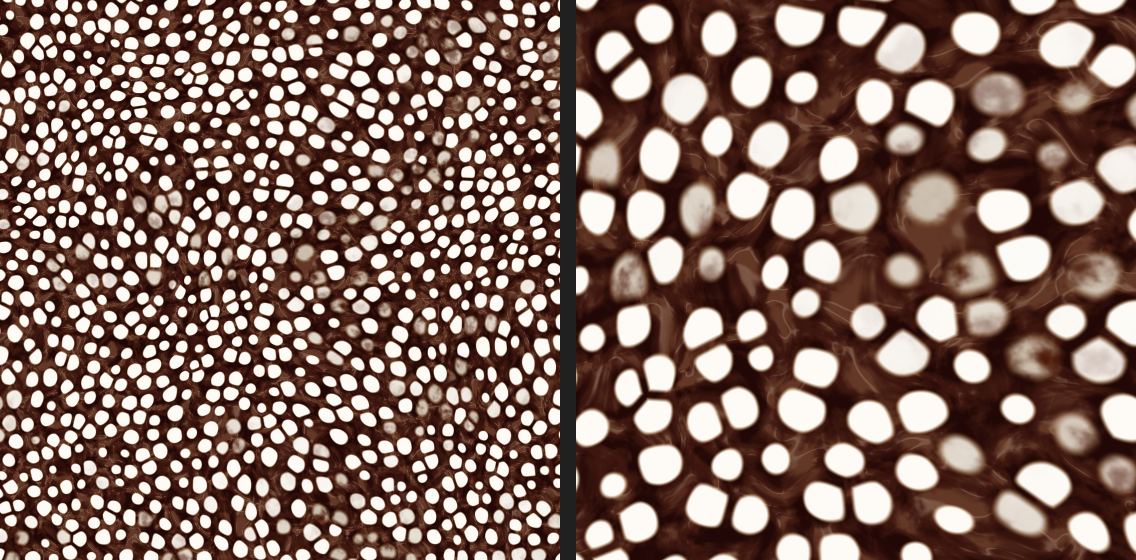
Left: the whole. Right: its middle third, enlarged.
Write a WebGL 1 fragment shader that draws this pattern.

```glsl
precision highp float;
// Pale rounded pores packed closely in a dark red-brown tissue.
// Pores sit on a warped, jittered hexagonal lattice and are clipped by their
// Voronoi borders; layered value noise mottles the tissue and clouds some pores.

uniform vec2 u_resolution;

#define CELLS 27.5        // pores across the canvas
#define JITTER 0.52       // random offset of each pore, in cells
#define WARP 1.6          // slow bending of the lattice, in cells
#define RADIUS_MAX 0.41   // largest pore radius, in cells
#define RADIUS_DROP 0.19  // how much smaller the smallest pore is
#define WALL 0.075        // half of the thinnest wall, in cells
#define SOFTNESS 0.048    // half width of a pore edge, in cells
#define ROW_HEIGHT 0.866

const vec3 PORE = vec3(0.995, 0.985, 0.97);
const vec3 TAN = vec3(0.77, 0.71, 0.64);
const vec3 CLAY = vec3(0.54, 0.41, 0.34);
const vec3 BROWN = vec3(0.39, 0.22, 0.15);
const vec3 MAROON = vec3(0.24, 0.09, 0.06);
const vec3 DARK = vec3(0.13, 0.03, 0.022);

float hash(vec2 p) {
  return fract(sin(dot(p, vec2(127.1, 311.7))) * 43758.5453);
}

vec2 hash2(vec2 p) {
  return vec2(hash(p), hash(p + 57.3));
}

float noise(vec2 p) {
  vec2 i = floor(p), f = fract(p);
  f = f * f * (3.0 - 2.0 * f);
  return mix(mix(hash(i), hash(i + vec2(1.0, 0.0)), f.x),
             mix(hash(i + vec2(0.0, 1.0)), hash(i + 1.0), f.x), f.y);
}

float fbm(vec2 p) {
  float sum = 0.0, weight = 0.5;
  for (int i = 0; i < 4; i++) {
    sum += weight * noise(p);
    p = mat2(1.6, 1.2, -1.2, 1.6) * p + 7.7;
    weight *= 0.5;
  }
  return sum / 0.9375;
}

float smoothMax(float a, float b, float k) {
  float h = max(k - abs(a - b), 0.0) / k;
  return max(a, b) + 0.25 * k * h * h;
}

// Centre of the pore with lattice index id
vec2 poreCentre(vec2 id) {
  vec2 lattice = vec2(id.x + 0.5 * mod(id.y, 2.0), id.y * ROW_HEIGHT);
  return lattice + JITTER * (hash2(id) - 0.5);
}

// Signed distance to the pore around p; also returns its lattice index
float poreDistance(vec2 p, out vec2 nearestId) {
  vec2 base = floor(vec2(p.x - 0.25, p.y / ROW_HEIGHT) + 0.5);
  vec2 toNearest = vec2(9.0);
  nearestId = base;
  for (int j = -2; j <= 2; j++) {
    for (int i = -2; i <= 2; i++) {
      vec2 id = base + vec2(float(i), float(j));
      vec2 v = poreCentre(id) - p;
      if (dot(v, v) < dot(toNearest, toNearest)) {
        toNearest = v;
        nearestId = id;
      }
    }
  }
  float border = 9.0;
  for (int j = -2; j <= 2; j++) {
    for (int i = -2; i <= 2; i++) {
      vec2 v = poreCentre(base + vec2(float(i), float(j))) - p;
      vec2 gap = v - toNearest;
      if (dot(gap, gap) > 0.0001)
        border = min(border, dot(0.5 * (v + toNearest), normalize(gap)));
    }
  }
  // Slightly squashed, uneven disc
  vec2 rnd = hash2(nearestId + 19.1);
  float angle = 6.2832 * rnd.x;
  float along = dot(toNearest, vec2(cos(angle), sin(angle)));
  float d = sqrt(dot(toNearest, toNearest) + 0.3 * rnd.x * along * along);
  d += 0.08 * (noise(p * 2.6) - 0.5);
  float radius = RADIUS_MAX - RADIUS_DROP * rnd.y * rnd.y;
  return smoothMax(d - radius, WALL - border, 0.1);
}

void main() {
  float size = min(u_resolution.x, u_resolution.y);
  vec2 p = gl_FragCoord.xy / size * CELLS;
  p += WARP * (vec2(noise(p * 0.15), noise(p * 0.15 + 40.0)) - 0.5);

  vec2 id;
  float d = poreDistance(p, id);

  // Tissue: dark beside the pores, browner in wide gaps, with fine fibres
  vec2 bend = vec2(noise(p * 1.3), noise(p * 1.3 + 23.0));
  float mottle = fbm(p * 2.7 + 2.0 * bend) + 0.4 * max(d - 0.06, 0.0);
  vec3 tissue = mix(DARK, MAROON, smoothstep(0.3, 0.56, mottle));
  tissue = mix(tissue, BROWN, smoothstep(0.54, 0.78, mottle));
  float fibre = 1.0 - abs(2.0 * noise(p * vec2(3.4, 4.6) + 4.0 * bend) - 1.0);
  float glint = smoothstep(0.78, 1.0, fibre) * smoothstep(0.5, 0.75, mottle);
  tissue = mix(tissue, CLAY, 0.65 * glint);

  // Clouded pores gather in loose patches
  float haze = 0.55 * noise(id * 0.24 + 11.0) + 0.45 * hash(id + 71.7);
  haze = smoothstep(0.63, 0.86, haze);
  float cloud = fbm(p * 2.2 + 31.0);
  vec3 clouded = mix(CLAY, TAN, smoothstep(0.3, 0.6, cloud));
  clouded = mix(BROWN, clouded, smoothstep(0.2, 0.45, cloud));
  vec3 pore = mix(PORE, clouded, haze * (1.25 - 0.6 * cloud));

  // Warm, soft edge
  float edge = max(SOFTNESS * (1.0 + 1.5 * haze), 0.7 * CELLS / size);
  float cover = 1.0 - smoothstep(-edge, edge, d);
  vec3 warmCover = pow(vec3(cover), vec3(1.0, 1.15, 1.4));
  gl_FragColor = vec4(mix(tissue, pore, warmCover), 1.0);
}
```
